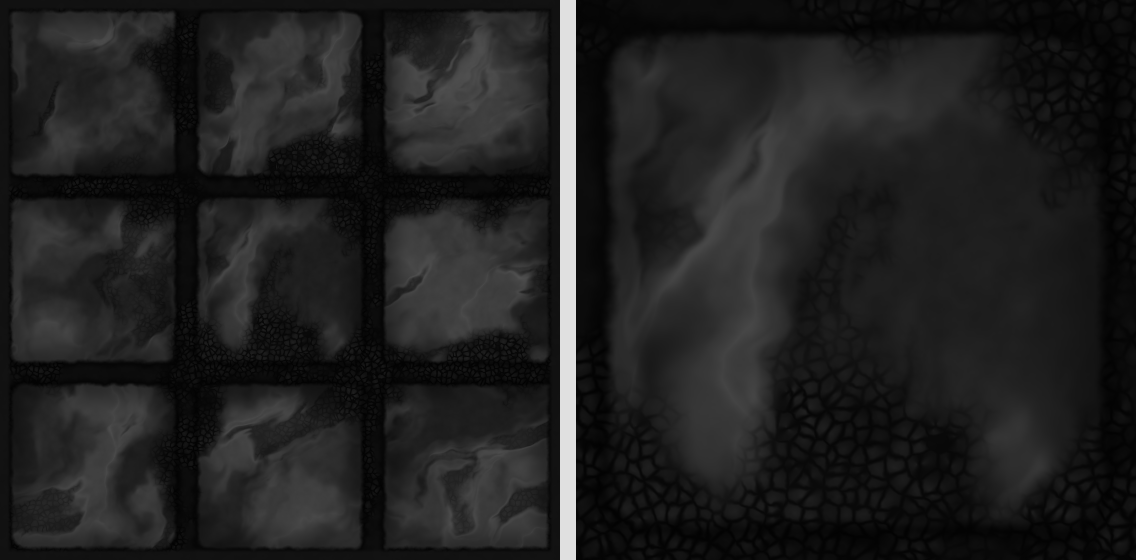
Left: the whole. Right: its middle third, enlarged.
This texture map is drawn by a WebGL 2 fragment shader. Its source:

```glsl
#version 300 es
precision highp float;
uniform vec2 u_resolution;
out vec4 outColor;

const float TILES = 3.0;            // repeats across and down
const float HALF_TILE = 0.44;       // half width of a slab, in cells
const float MAX_ROUNDING = 0.08;    // largest corner radius, in cells
const float CRUMBS = 104.0;         // crust grains across the canvas
const float BITE_SIZE = 0.25;       // largest chipped area, in cells
const int BITES = 4;                // chips per slab
const float STONE_DARK = 0.115;
const float STONE_LIGHT = 0.245;
const float VEIN_LIGHT = 0.055;
const float GROUT = 0.045;
const float BORDER = 0.068;
const float CRUST_DARK = 0.022;
const float CRUST_LIGHT = 0.12;
const float LOCAL_PERIOD = 64.0;    // wrap of noise kept inside one slab

float hash(vec3 p) {
    p = fract(p * 0.1031);
    p += dot(p, p.zyx + 31.32);
    return fract((p.x + p.y) * p.z);
}

float noise(vec2 p, float period, float seed) {
    vec2 i = floor(p), f = fract(p);
    f = f * f * (3.0 - 2.0 * f);
    vec2 a = mod(i, period), b = mod(i + 1.0, period);
    return mix(mix(hash(vec3(a, seed)), hash(vec3(b.x, a.y, seed)), f.x),
               mix(hash(vec3(a.x, b.y, seed)), hash(vec3(b, seed)), f.x), f.y);
}

float fbm(vec2 p, float period, float seed) {
    float sum = 0.0, weight = 0.53;
    for (int i = 0; i < 4; i++) {
        sum += weight * noise(p, period, seed + float(i));
        p *= 2.0;
        period *= 2.0;
        weight *= 0.5;
    }
    return sum;
}

// Height of packed grains: high at their middles, zero in the cracks
float crumbHeight(vec2 p, float period) {
    vec2 i = floor(p), f = fract(p);
    float first = 8.0, second = 8.0;
    for (int y = -1; y <= 1; y++)
    for (int x = -1; x <= 1; x++) {
        vec2 o = vec2(x, y), id = mod(i + o, period);
        vec2 point = vec2(hash(vec3(id, 3.0)), hash(vec3(id, 8.0)));
        float d = length(o + point - f);
        second = min(second, max(first, d));
        first = min(first, d);
    }
    return smoothstep(0.0, 0.45, second - first) * (1.0 - 0.6 * first);
}

float roundedBox(vec2 p, float halfSize, float radius) {
    vec2 q = abs(p) - halfSize + radius;
    return length(max(q, 0.0)) + min(max(q.x, q.y), 0.0) - radius;
}

float canvasEdge(vec2 uv) {
    vec2 e = min(uv, 1.0 - uv);
    return min(e.x, e.y);
}

void main() {
    vec2 uv = gl_FragCoord.xy / u_resolution;
    vec2 grid = uv * TILES, cell = floor(grid), local = fract(grid) - 0.5;
    float seed = 5.0 + 17.0 * (cell.x + TILES * cell.y);
    float rough = fbm(uv * 14.0, 14.0, 1.0) - 0.5;
    float grain = fbm(uv * 64.0, 64.0, 2.0) - 0.5;

    // Slab outline
    float radius = MAX_ROUNDING * hash(vec3(cell, seed));
    float d = roundedBox(local, HALF_TILE, radius) + grain * 0.025;
    float slab = 1.0 - smoothstep(-0.018, 0.012, d);

    // Broken corners at the joints and chips along the sides
    vec2 joint = floor(grid + 0.5);
    float inner = smoothstep(0.05, 0.15, canvasEdge(joint / TILES));
    float cornerSize = mix(0.08, 0.3, hash(vec3(joint, 41.0))) * inner;
    float cornerWear = smoothstep(-0.07, 0.07,
        cornerSize - length(grid - joint) + rough * 0.35 - 0.1 * (1.0 - inner));
    float chips = 0.0;
    for (int i = 0; i < BITES; i++) {
        float k = seed + float(i) * 3.7;
        float turn = 6.2832 * hash(vec3(cell, k));
        vec2 side = vec2(cos(turn), sin(turn));
        side *= 0.47 / max(abs(side.x), abs(side.y));
        float size = BITE_SIZE * hash(vec3(k, cell));
        size *= smoothstep(0.02, 0.1, canvasEdge((cell + 0.5 + side) / TILES));
        float bite = size - length(local - side) + rough * 0.3;
        chips = max(chips, smoothstep(-0.05, 0.07, bite) * smoothstep(0.0, 0.06, size));
    }
    chips *= 1.0 - smoothstep(HALF_TILE, 0.5, max(abs(local.x), abs(local.y)));
    float wear = max(chips, cornerWear);

    // Crust of grains
    float crumbs = crumbHeight(uv * CRUMBS + grain * 0.8, CRUMBS);
    float crust = mix(CRUST_DARK, CRUST_LIGHT, crumbs * clamp(0.5 + 1.4 * rough + grain, 0.0, 1.0));

    // Clouded stone with slanting veins and pits
    float slant = 0.85 + 0.9 * (hash(vec3(seed, cell)) - 0.5);
    vec2 along = vec2(cos(slant), sin(slant));
    vec2 warp = vec2(fbm(local * 3.0, LOCAL_PERIOD, seed + 20.0),
                     fbm(local * 3.0, LOCAL_PERIOD, seed + 30.0)) - 0.5;
    vec2 bent = local + warp * 0.45;
    vec2 streak = vec2(dot(bent, along), dot(bent, vec2(-along.y, along.x)));
    float cloud = fbm(streak * vec2(2.2, 3.8), LOCAL_PERIOD, seed + 40.0);
    float hollow = fbm(streak * vec2(2.6, 5.5), LOCAL_PERIOD, seed + 50.0);
    float fold = noise(streak * vec2(1.8, 4.5), LOCAL_PERIOD, seed + 60.0);
    float pit = smoothstep(0.57, 0.67, hollow);
    float rim = smoothstep(0.47, 0.55, hollow) * (1.0 - smoothstep(0.55, 0.6, hollow));
    float vein = pow(1.0 - abs(2.0 * fold - 1.0), 9.0);
    float stone = mix(STONE_DARK, STONE_LIGHT, smoothstep(0.27, 0.68, cloud));
    stone += VEIN_LIGHT * (0.5 * rim + 0.7 * vein) * smoothstep(0.35, 0.6, cloud);
    stone += grain * 0.035;
    stone = mix(stone, stone * 0.4 + crust * 0.55, pit * 0.85);
    stone *= mix(0.68, 1.0, smoothstep(0.0, 0.16, -d));

    // Grout, dark beside the slabs, with a plain outer border
    float crusted = max(wear, smoothstep(-0.08, 0.08, rough));
    float grout = mix(GROUT + grain * 0.02, crust * 0.8, crusted);
    grout *= mix(0.45, 1.0, smoothstep(0.0, 0.045, d));
    float border = 1.0 - smoothstep(0.012, 0.021, canvasEdge(uv));
    grout = mix(grout, BORDER + grain * 0.012, border);

    float shade = mix(grout, mix(stone, crust, wear * 0.92), slab);
    outColor = vec4(vec3(shade), 1.0);
}
```
